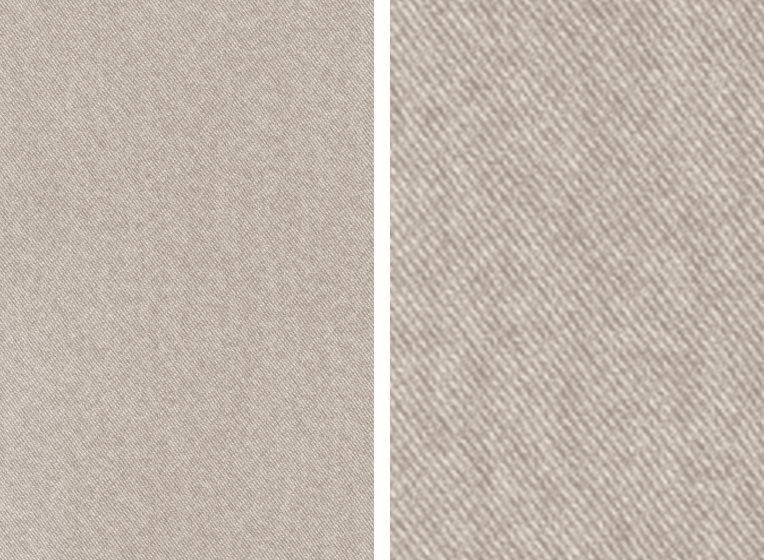
Left, the full canvas; right, a detail of the centre.
Give the GLSL for this texture, as a Shadertoy shader.

```glsl
// Beige twill cloth: fine diagonal ribs of short yarn floats with soft wear.

const vec2 REPEATS = vec2(104.0, 114.0);  // ribs across and down the canvas
const float FLOATS = 130.0;               // yarn floats down the canvas
const vec2 GRAIN = vec2(330.0, 495.0);    // fibre grain cells
const vec2 STREAKS = vec2(48.0, 5.0);     // uneven warp yarns
const float RIB_WAVER = 0.6;              // drift of ribs, in repeats
const float RIB_DEPTH = 0.25;
const float FLOAT_DEPTH = 0.11;
const float FLOAT_VARIATION = 0.26;
const float GRAIN_DEPTH = 0.50;
const float STREAK_DEPTH = 0.06;
const float CLOUD_DEPTH = 0.05;
const float TAU = 6.2831853;

const vec3 SHADOW = vec3(0.635, 0.585, 0.54);
const vec3 HIGHLIGHT = vec3(0.895, 0.855, 0.815);
const vec3 WORN_TINT = vec3(0.0, 0.004, 0.014);

float hash(vec2 p) {
    vec3 q = fract(p.xyx * vec3(0.1031, 0.1030, 0.0973));
    q += dot(q, q.yzx + 33.33);
    return fract((q.x + q.y) * q.z);
}

// Smooth value noise centred on zero.
float noise(vec2 p) {
    vec2 cell = floor(p);
    vec2 f = fract(p);
    f = f * f * (3.0 - 2.0 * f);
    float low = mix(hash(cell), hash(cell + vec2(1.0, 0.0)), f.x);
    float high = mix(hash(cell + vec2(0.0, 1.0)), hash(cell + 1.0), f.x);
    return mix(low, high, f.y) - 0.5;
}

// Fades a wave out as its period shrinks towards the pixel size.
float detail(float cyclesPerPixel) {
    return 1.0 - smoothstep(0.45, 0.9, cyclesPerPixel);
}

void mainImage(out vec4 fragColor, in vec2 fragCoord) {
    vec2 uv = fragCoord / iResolution.xy;

    // Weave coordinates: across the ribs and along them
    float waver = noise(uv * vec2(5.0, 7.0)) + 0.5 * noise(uv * vec2(19.0, 27.0));
    float rib = dot(uv, REPEATS) + RIB_WAVER * waver;
    float along = uv.y * FLOATS + 0.5 * floor(rib);

    // Raised ribs, split into floats of uneven brightness
    float ribFade = detail(length(REPEATS / iResolution.xy));
    float floatFade = detail(FLOATS / iResolution.y);
    float ridge = cos(TAU * (rib - 0.5));
    float crown = 0.5 + 0.5 * ridge;
    float tone = 0.48 + RIB_DEPTH * ridge * ribFade;
    tone += FLOAT_DEPTH * cos(TAU * along) * crown * floatFade;
    tone += FLOAT_VARIATION * noise(vec2(rib, uv.y * FLOATS)) * ribFade;

    // Fibre grain, vertical yarn streaks and broad clouds
    tone += GRAIN_DEPTH * noise(uv * GRAIN + 71.0);
    tone += STREAK_DEPTH * noise(uv * STREAKS + 13.0);
    tone += CLOUD_DEPTH * noise(uv * vec2(4.0, 6.0) + 5.0);

    // Paler, cooler wear towards the lower left edge
    float worn = (1.0 - smoothstep(0.0, 0.32, uv.x))
               * (1.0 - smoothstep(0.1, 0.8, uv.y));
    tone += 0.06 * worn;

    vec3 cloth = mix(SHADOW, HIGHLIGHT, clamp(tone, -0.1, 1.1));
    fragColor = vec4(cloth + WORN_TINT * worn, 1.0);
}
```
